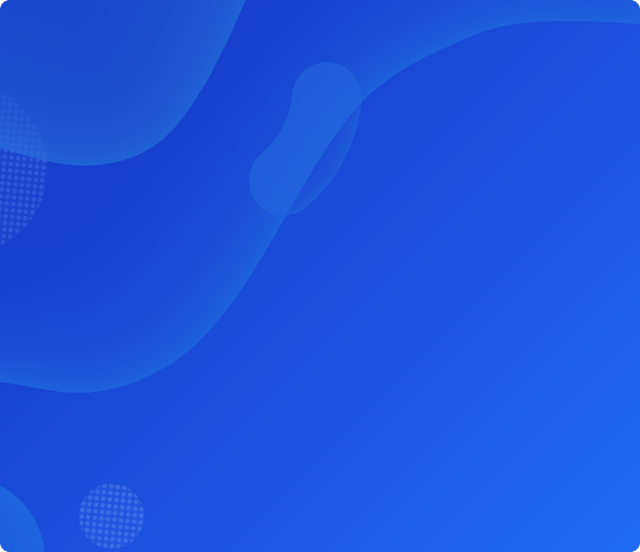
This background is drawn by a WebGL 1 fragment shader. Its source:

```glsl
precision highp float;
// Blue diagonal gradient with glowing waves, a translucent bean and dotted discs.

uniform vec2 u_resolution;

// Lengths are in canvas heights, origin at the lower left.
const vec3 BASE_DARK = vec3(0.09, 0.25, 0.81);
const vec3 BASE_LIGHT = vec3(0.13, 0.42, 0.96);
const vec3 WAVE_GLOW = vec3(0.115, 0.40, 0.87);
const vec3 CREST_FILL = vec3(0.10, 0.28, 0.77);
const vec3 CREST_GLOW = vec3(0.135, 0.41, 0.85);
const vec3 BEAN_COLOR = vec3(0.13, 0.39, 0.86);
const vec3 DOT_COLOR = vec3(0.36, 0.52, 0.93);
const vec3 CORNER_COLOR = vec3(1.0);

const float WAVE_FADE = 0.065;
const float CREST_FADE = 0.11;
const float BEAN_RADIUS = 0.063;
const float DOT_PITCH = 0.0119;
const float DOT_RADIUS = 0.0041;
const float DOT_TILT = 0.1;
const float CORNER_RADIUS = 0.018;
const int CURVE_STEPS = 44;
const int BEAN_STEPS = 12;

// Curve knots: x, height, slope.
const vec3 W0 = vec3(0.0, 0.308, -0.1);
const vec3 W1 = vec3(0.143, 0.288, 0.0);
const vec3 W2 = vec3(0.302, 0.336, 0.58);
const vec3 W3 = vec3(0.483, 0.548, 1.72);
const vec3 W4 = vec3(0.656, 0.816, 1.0);
const vec3 W5 = vec3(0.845, 0.931, 0.46);
const vec3 W6 = vec3(1.041, 0.962, 0.0);
const vec3 W7 = vec3(1.158, 0.956, -0.08);
const vec3 C0 = vec3(0.0, 0.732, -0.3);
const vec3 C1 = vec3(0.151, 0.700, 0.0);
const vec3 C2 = vec3(0.287, 0.741, 0.72);
const vec3 C3 = vec3(0.377, 0.857, 1.75);
const vec3 C4 = vec3(0.445, 1.0, 2.3);

// Cubic between two knots, straight beyond them.
float hermite(float x, vec3 a, vec3 b) {
  float w = b.x - a.x;
  float t = clamp((x - a.x) / w, 0.0, 1.0);
  float s = 1.0 - t;
  float y = mix(a.y, b.y, t * t * (3.0 - 2.0 * t)) + w * t * s * (a.z * s - b.z * t);
  return y + min(x - a.x, 0.0) * a.z + max(x - b.x, 0.0) * b.z;
}

float waveHeight(float x) {
  if (x < W1.x) return hermite(x, W0, W1);
  if (x < W2.x) return hermite(x, W1, W2);
  if (x < W3.x) return hermite(x, W2, W3);
  if (x < W4.x) return hermite(x, W3, W4);
  if (x < W5.x) return hermite(x, W4, W5);
  if (x < W6.x) return hermite(x, W5, W6);
  return hermite(x, W6, W7);
}

float crestHeight(float x) {
  if (x < C1.x) return hermite(x, C0, C1);
  if (x < C2.x) return hermite(x, C1, C2);
  if (x < C3.x) return hermite(x, C2, C3);
  return hermite(x, C3, C4);
}

float segmentDistance(vec2 p, vec2 a, vec2 b) {
  vec2 ab = b - a;
  return length(p - a - ab * clamp(dot(p - a, ab) / dot(ab, ab), 0.0, 1.0));
}

// Unsigned distances to the wave (x) and the crest (y).
vec2 curveDistances(vec2 p) {
  vec2 best = vec2(10.0);
  float x0 = -0.15;
  vec2 h0 = vec2(waveHeight(x0), crestHeight(x0));
  for (int i = 1; i <= CURVE_STEPS; i++) {
    float x1 = -0.15 + 1.45 * float(i) / float(CURVE_STEPS);
    vec2 h1 = vec2(waveHeight(x1), crestHeight(x1));
    best.x = min(best.x, segmentDistance(p, vec2(x0, h0.x), vec2(x1, h1.x)));
    best.y = min(best.y, segmentDistance(p, vec2(x0, h0.y), vec2(x1, h1.y)));
    x0 = x1;
    h0 = h1;
  }
  return best;
}

// Thick quadratic arc.
float beanDistance(vec2 p) {
  vec2 a = vec2(0.592, 0.824), b = vec2(0.584, 0.735), c = vec2(0.514, 0.673);
  vec2 last = a;
  float best = 10.0;
  for (int i = 1; i <= BEAN_STEPS; i++) {
    float t = float(i) / float(BEAN_STEPS);
    vec2 next = mix(mix(a, b, t), mix(b, c, t), t);
    best = min(best, segmentDistance(p, last, next));
    last = next;
  }
  return best - BEAN_RADIUS;
}

// Coverage of a shape whose distance is negative inside.
float fill(float d) {
  return clamp(0.5 - d * u_resolution.y, 0.0, 1.0);
}

float dottedDisc(vec2 p, vec2 center, float radius) {
  vec2 q = p - center;
  float c = cos(DOT_TILT), s = sin(DOT_TILT);
  vec2 cell = (fract(mat2(c, s, -s, c) * q / DOT_PITCH) - 0.5) * DOT_PITCH;
  return fill(length(q) - radius) * (0.2 + 0.8 * fill(length(cell) - DOT_RADIUS));
}

void main() {
  vec2 p = gl_FragCoord.xy / u_resolution.y;
  vec2 size = vec2(u_resolution.x / u_resolution.y, 1.0);

  // Diagonal base
  float diagonal = (p.x + 1.0 - p.y) / (size.x + 1.0);
  vec3 color = mix(BASE_DARK, BASE_LIGHT, clamp((diagonal - 0.25) / 0.75, 0.0, 1.0));

  // Wave and crest, brightest along their lower edges
  vec2 d = curveDistances(p);
  float wave = fill(d.x * sign(waveHeight(p.x) - p.y));
  float crest = fill(d.y * sign(crestHeight(p.x) - p.y));
  color = mix(color, WAVE_GLOW, wave * 0.85 * exp(-d.x / WAVE_FADE));
  color = mix(color, CREST_FILL, crest * 0.6);
  color = mix(color, CREST_GLOW, crest * 0.8 * exp(-d.y / CREST_FADE));

  // Bean, with a clear core outside the wave
  float bean = beanDistance(p);
  float rim = 0.12 + 0.6 * exp(bean / 0.018);
  color = mix(color, BEAN_COLOR, fill(bean) * mix(rim, 0.7, wave));

  // Lower left disc
  float disc = length(p - vec2(-0.071, -0.014)) - 0.152;
  color = mix(color, WAVE_GLOW, fill(disc) * (0.6 + 0.35 * exp(disc / 0.06)));

  // Dotted discs
  float large = dottedDisc(p, vec2(-0.071, 0.694), 0.157);
  color = mix(color, DOT_COLOR, large * mix(0.32, 0.15, crest));
  color = mix(color, DOT_COLOR, 0.5 * dottedDisc(p, vec2(0.202, 0.065), 0.059));

  // Rounded canvas corners
  vec2 corner = abs(p - 0.5 * size) - 0.5 * size + CORNER_RADIUS;
  color = mix(CORNER_COLOR, color, fill(length(max(corner, 0.0)) - CORNER_RADIUS));
  gl_FragColor = vec4(color, 1.0);
}
```
